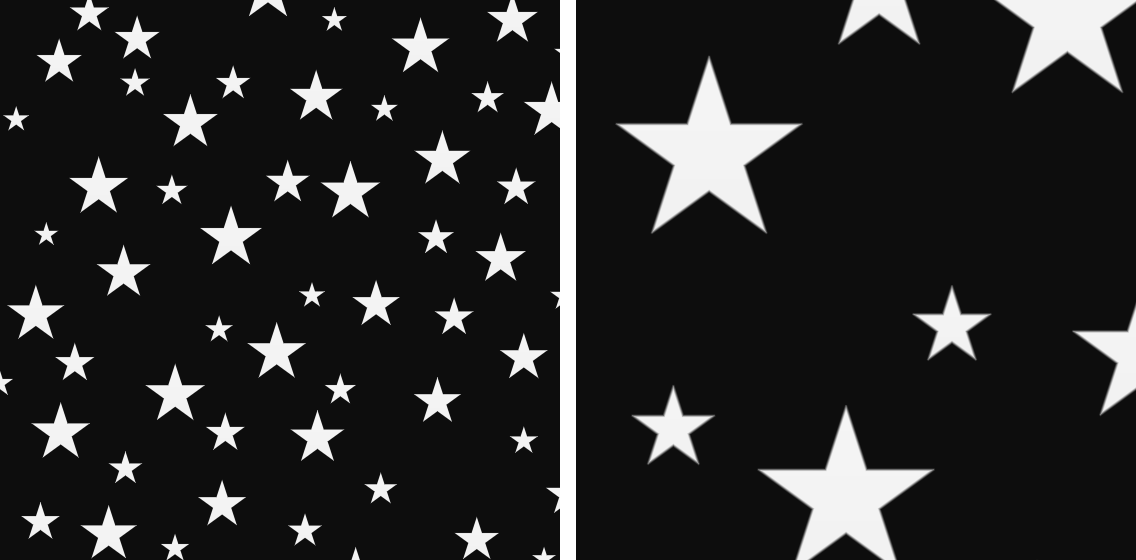
Left, the full canvas; right, a detail of the centre.
Write a Shadertoy shader that draws this pattern.

```glsl
// Upright white five-pointed stars of mixed sizes scattered evenly on near-black.
// A tilted jittered grid holds one star per cell; large and small cells alternate
// like a checkerboard so that neighbours keep their distance.

const vec3  NIGHT       = vec3(0.05);
const vec3  STAR_WHITE  = vec3(0.953);
const float CELL        = 0.142;               // grid spacing, canvas heights
const float TILT        = 0.42;                // grid angle, radians
const vec2  GRID_SHIFT  = vec2(3.37, 5.61);    // in cells
const vec2  LARGE_RANGE = vec2(0.039, 0.064);  // tip radius
const vec2  SMALL_RANGE = vec2(0.021, 0.041);
const float CELL_REACH  = 0.55;                // jitter plus radius, in cells
const float MAX_JITTER  = 0.28;                // in cells
const float EDGE        = 0.0012;              // half width of the soft edge
const float SHADE       = 0.008;               // faint falloff down each star
const float PI          = 3.14159265;

// Integer hash giving three values in 0..1 per cell
vec3 hash3(vec2 cell) {
    uvec3 v = uvec3(ivec3(ivec2(cell), 17));
    v = v * 1664525u + 1013904223u;
    v.x += v.y * v.z; v.y += v.z * v.x; v.z += v.x * v.y;
    v ^= v >> 16u;
    v.x += v.y * v.z; v.y += v.z * v.x; v.z += v.x * v.y;
    return vec3(v & 0xffffu) / 65535.0;
}

// Signed distance to a pentagram outline with one tip pointing up
float starDistance(vec2 p, float radius) {
    float sector = 2.0 * PI / 5.0;
    float len = length(p);
    float angle = len > 0.0 ? atan(p.x, p.y) : 0.0;
    float folded = abs(mod(angle + 0.5 * sector, sector) - 0.5 * sector);
    vec2 q = len * vec2(sin(folded), cos(folded));
    float halfTip = PI / 10.0;
    float side = dot(q - vec2(0.0, radius), vec2(cos(halfTip), sin(halfTip)));
    return max(side, len - radius);
}

void mainImage(out vec4 fragColor, in vec2 fragCoord) {
    vec2 uv = fragCoord / iResolution.y;
    float edge = max(EDGE, 0.6 / iResolution.y);

    // Tilted grid coordinates, in cells
    mat2 tilt = mat2(cos(TILT), sin(TILT), -sin(TILT), cos(TILT));
    vec2 grid = tilt * uv / CELL + GRID_SHIFT;
    vec2 home = floor(grid);

    vec3 color = NIGHT;
    for (int y = -1; y <= 1; y++) {
        for (int x = -1; x <= 1; x++) {
            vec2 cell = home + vec2(x, y);
            vec3 rnd = hash3(cell);

            // Size by checkerboard class, jitter by the room left in the cell
            bool isLarge = mod(cell.x + cell.y, 2.0) < 0.5;
            vec2 range = isLarge ? LARGE_RANGE : SMALL_RANGE;
            float radius = mix(range.x, range.y, rnd.z);
            float jitter = min(CELL_REACH - radius / CELL, MAX_JITTER);
            vec2 center = cell + 0.5 + jitter * (2.0 * rnd.xy - 1.0);

            // Undo the tilt so that every star stands upright
            vec2 p = transpose(tilt) * (grid - center) * CELL;
            float cover = 1.0 - smoothstep(-edge, edge, starDistance(p, radius));
            color = mix(color, STAR_WHITE + SHADE * p.y / radius, cover);
        }
    }
    fragColor = vec4(color, 1.0);
}
```
